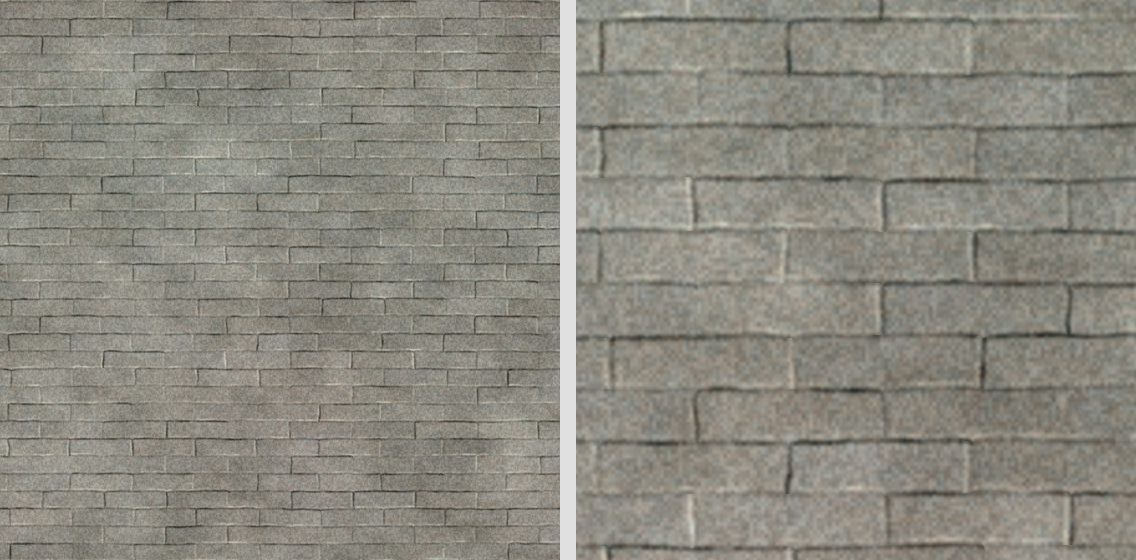
Left, the full canvas; right, a detail of the centre.
Reproduce this texture procedurally as a WebGL 1 fragment shader.

```glsl
precision highp float;

uniform vec2 u_resolution;

float hash(vec2 p) {
  vec3 q = fract(p.xyx * vec3(0.1031, 0.1030, 0.0973));
  q += dot(q, q.yzx + 33.33);
  return fract((q.x + q.y) * q.z);
}

// Value noise that wraps after "period" cells
float noise(vec2 p, vec2 period) {
  vec2 i = floor(p), f = fract(p);
  f = f * f * (3.0 - 2.0 * f);
  vec2 a = mod(i, period), b = mod(i + 1.0, period);
  return mix(mix(hash(a), hash(vec2(b.x, a.y)), f.x),
             mix(hash(vec2(a.x, b.y)), hash(b), f.x), f.y);
}

// Wrapped noise centred on zero
float grain(vec2 uv, vec2 cells) {
  return noise(uv * cells, cells) - 0.5;
}

// Position along a course, in bricks; alternate courses are shifted
float alongCourse(float x, float row) {
  float shift = mix(0.668, 0.155, mod(row, 2.0));
  float jitter = 0.06 * (hash(vec2(mod(row, 32.0), 71.0)) - 0.5);
  return x * 9.0 - shift - jitter;
}

// How far a brick stands out from its mortar
float relief(float column, float row) {
  return hash(vec2(mod(column, 9.0) + 17.0, mod(row, 32.0)));
}

float ridge(float d, float width) {
  return exp(-d * d / (width * width));
}

void main() {
  vec2 uv = gl_FragCoord.xy / u_resolution;

  // Nearly straight courses, counted from the top
  float x = uv.x + 0.0025 * grain(uv, vec2(50.0, 80.0));
  float y = (1.0 - uv.y) * 32.0 - 0.07 + 0.05 * grain(uv.yx, vec2(32.0, 50.0))
          + 0.09 * grain(uv, vec2(7.0, 16.0));

  // Bed joint, rounding down into the head joint of the course below
  float bed = floor(y + 0.5);
  float below = alongCourse(x, bed);
  float column = floor(below + 0.5);
  float toHead = (below - column) / 9.0;
  float bedDist = (y - bed) / 32.0 - 0.0016 * exp(-abs(toHead) / 0.0025);
  float bedRow = mod(bed, 32.0);
  float bedWear = noise(vec2(uv.x * 22.0, bedRow), vec2(22.0, 32.0));
  float bedChip = noise(vec2(uv.x * 90.0, bedRow + 32.0), vec2(90.0, 64.0));
  float bedRelief = mix(relief(column - 1.0, bed), relief(column, bed),
                        smoothstep(-0.001, 0.001, toHead));

  // Head joint of the current course
  float row = bedDist < 0.0 ? bed - 1.0 : bed;
  float course = alongCourse(x, row);
  float head = floor(course + 0.5);
  vec2 headId = vec2(mod(head, 9.0), mod(row, 32.0));
  float headDist = (course - head) / 9.0 + 0.0025 * (hash(headId + 60.0) - 0.5);
  float headRelief = relief(head, row);
  float headPale = hash(headId + vec2(43.0, 0.0));
  float headChip = noise(vec2(headId.x, uv.y * 90.0), vec2(9.0, 90.0));

  // Brick faces: warm and greenish areas with broad stains
  float green = 0.5 - 0.35 * sin(6.2832 * uv.y) + 0.7 * grain(uv, vec2(4.0));
  vec3 color = mix(vec3(0.568, 0.546, 0.512), vec3(0.543, 0.548, 0.507),
                   clamp(green, 0.0, 1.0));
  color += 0.070 * grain(uv, vec2(5.0, 7.0));
  color += 0.070 * grain(uv, vec2(13.0, 20.0));
  color += 0.060 * grain(uv, vec2(28.0, 52.0));

  // Faint tone of each brick
  vec2 brick = vec2(mod(floor(course), 9.0), headId.y);
  color += 0.030 * (hash(brick + 5.0) - 0.5);
  color += vec3(0.008, 0.0, -0.008) * (hash(brick + 90.0) - 0.5);

  // Grain, coarse to fine
  color += 0.030 * grain(uv, vec2(120.0, 140.0));
  color += 0.080 * grain(uv, vec2(256.0));
  color += 0.110 * grain(uv.yx, vec2(420.0, 450.0));
  color += vec3(0.03, -0.01, -0.03) * grain(uv, vec2(180.0, 210.0));

  // Pale mortar lips above and left of the joints
  float bedLip = ridge(bedDist + 0.0031, 0.0018)
               * (0.2 + 1.2 * pow(1.0 - bedWear, 2.0)) * (0.2 + 1.4 * bedChip);
  float headLip = ridge(headDist + 0.0030, 0.0018)
                * (0.1 + 1.2 * headPale * headPale) * (0.6 + 0.8 * headChip);
  color += vec3(0.110, 0.105, 0.092) * max(bedLip, headLip);

  // Dark grooves, deep in places and nearly filled in others
  float bedDepth = 0.55 * bedRelief + 0.45 * bedWear;
  float bedGroove = ridge(bedDist - 0.0004, 0.0019)
                  * (0.15 + 0.85 * smoothstep(0.15, 0.85, bedDepth))
                  * (0.55 + 0.8 * bedChip);
  float headGroove = ridge(headDist - 0.0004, 0.0018)
                   * (0.1 + 0.9 * smoothstep(0.15, 1.0, headRelief))
                   * (0.6 + 0.7 * headChip);
  color -= vec3(0.250, 0.243, 0.235) * max(bedGroove, headGroove);

  gl_FragColor = vec4(clamp(color, 0.0, 1.0), 1.0);
}
```
